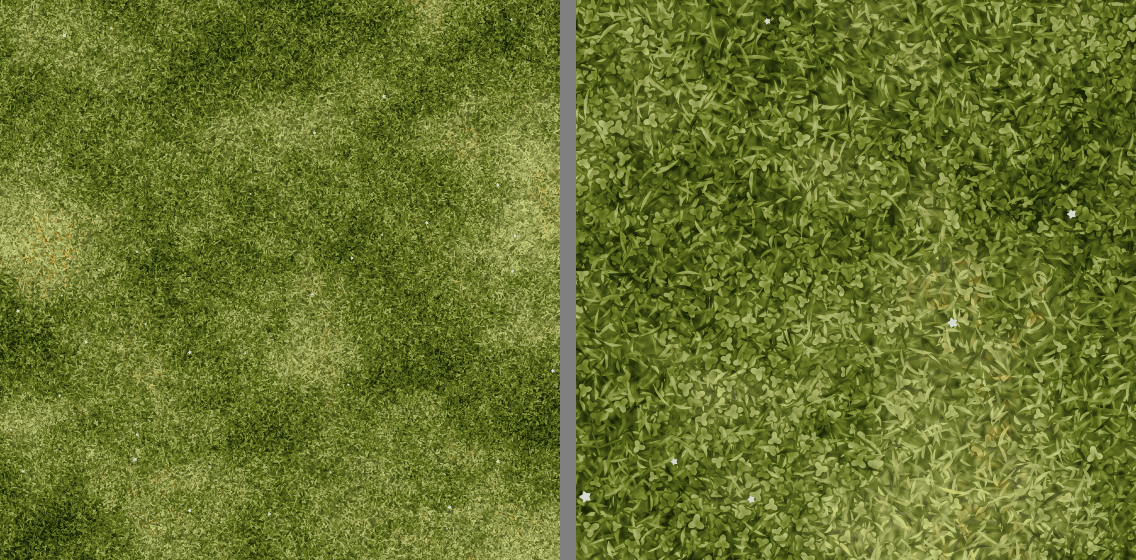
Left: the whole. Right: its middle third, enlarged.
Reproduce this texture procedurally as a Shadertoy shader.

```glsl
#define SHADOW vec3(0.10, 0.14, 0.02)
#define DEEP vec3(0.30, 0.36, 0.09)
#define GRASS vec3(0.38, 0.44, 0.12)
#define LIGHT vec3(0.48, 0.54, 0.19)
#define PALE vec3(0.60, 0.64, 0.36)
#define DRY vec3(0.47, 0.48, 0.26)
#define PETAL vec3(0.84, 0.86, 0.82)
#define PATCHES vec2(4.4, 5.8)
#define BLADES 98.0
#define LAYERS 7
#define LEAVES 108.0
#define DAISIES 14.0

// Integer hash: three values in 0..1 per cell and salt
vec3 hash3(vec2 cell, float salt) {
    uvec3 v = uvec3(ivec3(vec3(cell, salt))) * 1664525u + 1013904223u;
    v.x += v.y * v.z; v.y += v.z * v.x; v.z += v.x * v.y;
    v ^= v >> 16u;
    v.x += v.y * v.z; v.y += v.z * v.x; v.z += v.x * v.y;
    return vec3(v >> 8u) / 16777216.0;
}

float noise(vec2 p, float salt) {
    vec2 i = floor(p), f = fract(p);
    f = f * f * (3.0 - 2.0 * f);
    return mix(mix(hash3(i, salt).x, hash3(i + vec2(1, 0), salt).x, f.x),
               mix(hash3(i + vec2(0, 1), salt).x, hash3(i + vec2(1, 1), salt).x, f.x), f.y);
}

float fbm(vec2 p, float salt) {
    float sum = 0.0, amp = 0.52;
    for (int i = 0; i < 5; i++) {
        sum += amp * noise(p, salt + float(i));
        p = mat2(0.8, 0.6, -0.6, 0.8) * p * 2.03;
        amp *= 0.54;
    }
    return sum / 1.08;
}

float ramp(float a, float b, float x) { return clamp((x - a) / (b - a), 0.0, 1.0); }

// One layer of thin, bent blades; state holds tone and dryness
void drawBlades(vec2 p, float px, float salt, inout vec2 state) {
    vec2 home = floor(p);
    for (int y = -1; y <= 1; y++)
    for (int x = -1; x <= 1; x++) {
        vec2 cell = home + vec2(x, y);
        vec3 h = hash3(cell, salt);
        float angle = 6.2832 * h.z, pick = fract(h.z * 17.0), size = fract(h.x * 23.0);
        vec2 axis = vec2(cos(angle), sin(angle));
        vec2 d = p - cell - h.xy;
        float reach = mix(0.35, 0.9, size * size);
        float along = dot(d, axis) / reach;
        float across = dot(d, vec2(-axis.y, axis.x)) + (pick - 0.5) * 0.25 * along * along;
        float width = mix(0.07, 0.12, fract(h.y * 31.0)) * (1.0 - along * along);
        float cover = clamp((width - abs(across)) / px + 0.5, 0.0, 1.0) * step(abs(along), 1.0);
        float tone = (pick - 0.48) * 1.05 + 0.8 * across;
        state = mix(state, vec2(tone, smoothstep(0.5, 0.9, fract(h.y * 47.0))), 0.9 * cover);
    }
}

// Three-lobed leaves with a shaded centre and a dark rim below
void drawLeaves(vec2 p, float px, float density, float salt, inout vec2 state) {
    vec2 home = floor(p);
    for (int y = -1; y <= 1; y++)
    for (int x = -1; x <= 1; x++) {
        vec2 cell = home + vec2(x, y);
        vec3 h = hash3(cell, salt);
        vec2 d = p - cell - h.xy;
        float r = length(d);
        float lobes = 0.72 + 0.28 * cos(3.0 * atan(d.y, d.x + 1e-5) + 6.2832 * h.z);
        float size = mix(0.35, 0.58, fract(h.x * 19.0)) * lobes;
        float present = step(fract(h.y * 29.0), density);
        float rim = clamp((size + 0.14 - r) / px + 0.5, 0.0, 1.0) * present;
        float cover = clamp((size - r) / px + 0.5, 0.0, 1.0) * present;
        float tone = -0.08 + 0.55 * fract(h.z * 13.0) + 0.6 * (r - 0.2);
        state = mix(state, vec2(-0.42, 0.0), 0.5 * rim);
        state = mix(state, vec2(tone, 0.25), 0.9 * cover);
    }
}

// Sparse small white flowers
float daisyMask(vec2 p, float px) {
    vec2 cell = floor(p);
    vec3 h = hash3(cell, 60.0);
    float size = mix(0.016, 0.042, fract(h.x * 11.0));
    vec2 d = fract(p) - mix(vec2(0.1), vec2(0.9), h.xy);
    float r = length(d) * (1.0 + 0.2 * cos(5.0 * atan(d.y, d.x + 1e-5)));
    return clamp((size - r) / px + 0.5, 0.0, 1.0) * step(h.z, 0.22);
}

void mainImage(out vec4 fragColor, in vec2 fragCoord) {
    vec2 uv = fragCoord / iResolution.y;
    float px = 1.0 / iResolution.y;

    // Broad lush and worn patches
    float patchTone = (fbm(uv * PATCHES + 3.7, 1.0) - 0.5) * 1.3;
    float clump = noise(uv * 46.0, 11.0) - 0.5;
    float worn = smoothstep(-0.1, 0.3, patchTone + 0.3 * clump);

    // Dark undergrowth, covered by blades and leaves
    vec2 state = vec2(-0.24 + 0.5 * (noise(uv * 240.0, 12.0) - 0.5), 0.0);
    float clover = smoothstep(0.25, 0.75, noise(uv * 9.0, 14.0));
    for (int i = 0; i < LAYERS; i++) {
        drawBlades(uv * BLADES + 7.31 * float(i), BLADES * px, 20.0 + float(i), state);
        if (i >= LAYERS - 3 && i < LAYERS - 1)
            drawLeaves(uv * LEAVES, LEAVES * px, 0.1 + 0.5 * clover, 40.0 + float(i), state);
    }
    float grain = noise(uv * 330.0, 13.0) - 0.5;
    float tone = 0.56 + patchTone + 0.2 * clump + state.x + 0.42 * grain;

    // Tone to green
    vec3 color = mix(SHADOW, DEEP, ramp(-0.12, 0.28, tone));
    color = mix(color, GRASS, ramp(0.28, 0.47, tone));
    color = mix(color, LIGHT, ramp(0.47, 0.66, tone));
    color = mix(color, PALE, ramp(0.66, 0.88, tone));
    color += 0.38 * clamp(tone - 0.88, 0.0, 0.45);

    // Straw, ochre specks and flowers
    float dryness = worn * (0.35 + 0.65 * state.y);
    vec3 straw = DRY * dot(color, vec3(0.3, 0.6, 0.1)) / dot(DRY, vec3(0.3, 0.6, 0.1));
    color = mix(color, straw, dryness);
    float ochre = smoothstep(0.6, 0.9, noise(uv * 190.0, 15.0)) * smoothstep(0.4, 0.8, noise(uv * 12.0, 16.0));
    color *= mix(vec3(1.0), vec3(1.08, 0.92, 0.72), ochre * worn);
    color = mix(color, PETAL, daisyMask(uv * DAISIES, DAISIES * px));

    fragColor = vec4(clamp(color, 0.0, 1.0), 1.0);
}
```
